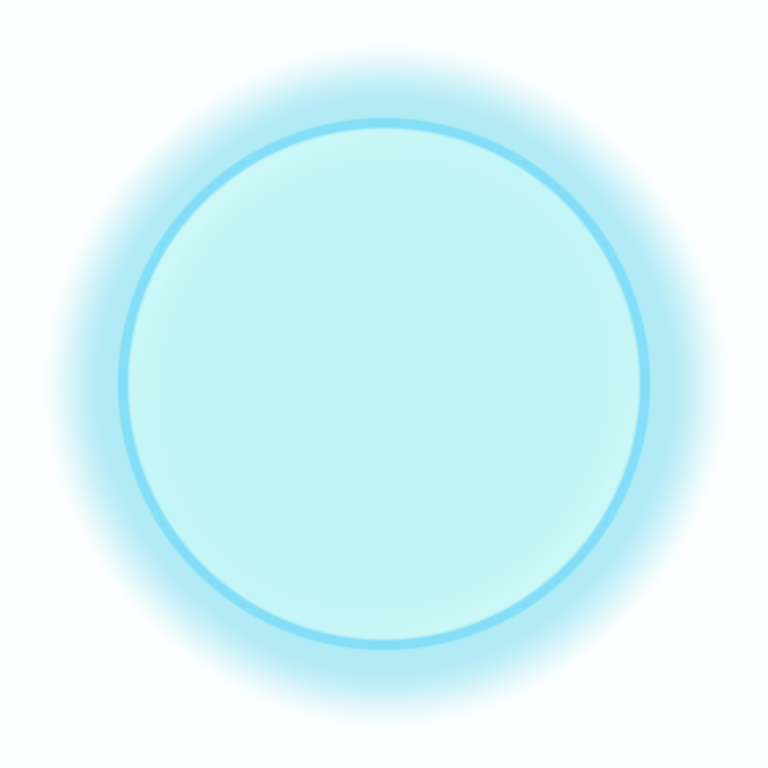
Reproduce this background procedurally as a WebGL 2 fragment shader.

```glsl
#version 300 es
precision highp float;

uniform vec2 u_resolution;
out vec4 fragColor;

#define RING_RADIUS 0.340
#define RING_HALF_WIDTH 0.0062
#define GLOW_START 0.362
#define GLOW_END 0.450
#define HALO_END 0.485
#define WOBBLE 0.006
#define PAPER vec3(0.995, 1.0, 1.0)
#define DISC vec3(0.76, 0.96, 0.97)
#define DISC_RIM vec3(0.80, 0.97, 0.97)
#define GLOW vec3(0.70, 0.92, 0.965)
#define RING vec3(0.52, 0.87, 0.97)
#define RING_EDGE vec3(0.65, 0.92, 0.95)

// Uneven reach of the glow: wider on the axes, narrower on the diagonals
float glowReach(float angle) {
    return WOBBLE * (0.6 * cos(4.0 * angle) - 0.5 * cos(angle - 2.5));
}

// Soft light around the ring, with a faint outer halo
vec3 outerGlow(float radius, float angle) {
    float r = radius - glowReach(angle);
    float core = 1.0 - smoothstep(GLOW_START, GLOW_END, r);
    float halo = 1.0 - smoothstep(GLOW_START, HALO_END, r);
    return mix(PAPER, GLOW, mix(core, halo, 0.12));
}

// Flat disc that pales towards its rim, mostly along one diagonal
vec3 innerDisc(float radius, float angle) {
    float diagonal = 0.65 - 0.35 * sin(2.0 * angle);
    float rim = smoothstep(0.27, 0.333, radius);
    return mix(DISC, DISC_RIM, rim * diagonal);
}

void main() {
    float side = min(u_resolution.x, u_resolution.y);
    vec2 p = (gl_FragCoord.xy - 0.5 * u_resolution) / side;
    float radius = length(p);
    float angle = atan(p.y, p.x + 1e-6);
    float blur = 0.75 / side;

    // Disc inside, glow outside
    float outside = smoothstep(-blur, blur, radius - RING_RADIUS);
    vec3 color = mix(innerDisc(radius, angle), outerGlow(radius, angle), outside);

    // Thin tinted borders on both sides of the ring
    float distToRing = abs(radius - RING_RADIUS) - RING_HALF_WIDTH;
    float border = 1.0 - smoothstep(0.0, 0.0045, distToRing);
    color = mix(color, RING_EDGE, 0.75 * border);

    // Bright ring
    float ring = 1.0 - smoothstep(-blur - 0.001, blur + 0.001, distToRing);
    color = mix(color, RING, ring);

    fragColor = vec4(color, 1.0);
}
```
